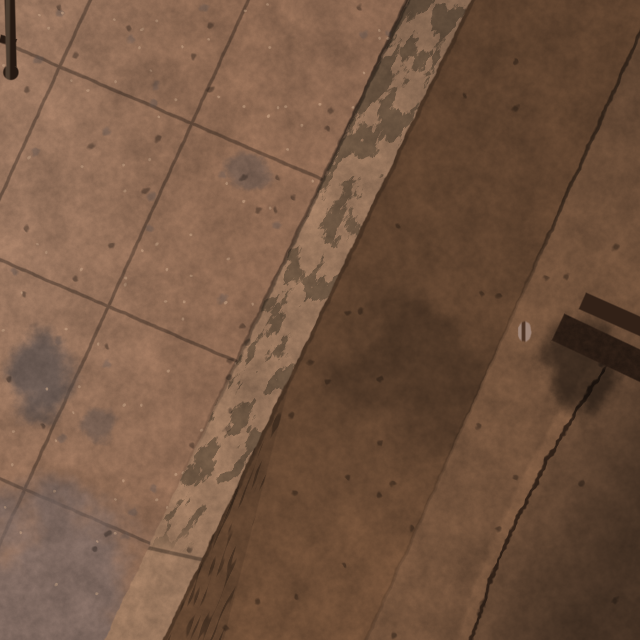
Reproduce this texture procedurally as a three.js fragment shader.

```glsl
// A worn floor seen from above: clay tiles, a chipped diagonal kerb, a dark lane and a cracked slab.
// Slanted lines divide the areas; gradient noise adds wear, and distance functions
// place the joints, stains and furniture legs.
varying vec2 vUv;

const float SOFT = 0.0016;                      // edge smoothing, in canvas units
const vec2 KERB_LEFT = vec2(0.163, 0.475);      // x at the bottom, then x gained per y
const vec2 KERB_RIGHT = vec2(0.254, 0.482);
const vec2 SLAB_EDGE = vec2(0.572, 0.451);
const vec2 SHADE_EDGE = vec2(0.349, 0.258);
const vec2 TILE_SIZE = vec2(0.247, 0.342);
const vec2 TILE_START = vec2(-0.069, 0.252);
const vec2 TILE_SLANT = vec2(0.457, 0.43);
const vec3 TILE = vec3(0.545, 0.405, 0.315);
const vec3 KERB = vec3(0.60, 0.465, 0.365);
const vec3 KERB_WORN = vec3(0.37, 0.295, 0.225);
const vec3 LANE = vec3(0.385, 0.272, 0.19);
const vec3 SLAB = vec3(0.45, 0.325, 0.235);
const vec3 GREY = vec3(0.37, 0.32, 0.30);
const vec3 DARK = vec3(0.15, 0.10, 0.07);

float hash(vec2 p) {
  p = fract(p * vec2(0.1031, 0.1137));
  p += dot(p, p.yx + 33.33);
  return fract((p.x + p.y) * p.x * 7.13);
}

float noise(vec2 p) {                           // gradient noise, about -0.7 to 0.7
  vec2 cell = floor(p), f = fract(p), w = f * f * f * (f * (f * 6.0 - 15.0) + 10.0);
  vec4 g;
  for (int i = 0; i < 4; i++) {
    vec2 corner = vec2(mod(float(i), 2.0), floor(float(i) / 2.0));
    float angle = 6.2832 * hash(cell + corner + 71.0);
    float slope = dot(vec2(cos(angle), sin(angle)), f - corner);
    if (i == 0) g.x = slope; else if (i == 1) g.y = slope;
    else if (i == 2) g.z = slope; else g.w = slope;
  }
  return mix(mix(g.x, g.y, w.x), mix(g.z, g.w, w.x), w.y);
}

float fbm(vec2 p) {
  float sum = 0.0, gain = 0.6;
  for (int i = 0; i < 5; i++) {
    sum += gain * noise(p);
    p = mat2(1.6, 1.2, -1.2, 1.6) * p + 5.3;
    gain *= 0.55;
  }
  return sum;
}

float rightOf(vec2 p, vec2 edge) { return p.x - edge.x - edge.y * p.y; }
float fill(float d) { return 1.0 - smoothstep(-SOFT, SOFT, d); }
float stroke(float d, float width) { return 1.0 - smoothstep(width * 0.4, width + SOFT, abs(d)); }

float blot(vec2 p, vec2 centre, vec2 radius, float rough) {
  return 1.0 - smoothstep(0.55, 1.15, length((p - centre) / radius) + rough);
}

float bar(vec2 p, vec2 a, vec2 b, float halfWidth) {
  vec2 axis = normalize(b - a), q = p - 0.5 * (a + b);
  vec2 d = abs(vec2(dot(q, axis), dot(q, vec2(-axis.y, axis.x))));
  d -= vec2(0.5 * length(b - a), halfWidth);
  return length(max(d, 0.0)) + min(max(d.x, d.y), 0.0);
}

float flecks(vec2 p, float scale, float density) {
  vec2 cell = floor(p * scale), f = fract(p * scale);
  float pick = hash(cell + 19.0);
  vec2 centre = 0.3 + 0.4 * vec2(hash(cell + 3.7), hash(cell + 8.1));
  return step(1.0 - density, pick) * (1.0 - smoothstep(0.08, 0.25, length(f - centre)));
}

void main() {
  vec2 p = vUv;
  float broad = fbm(p * 6.0), mottle = fbm(p * 19.0 + 4.0), grain = fbm(p * 85.0);
  float wobble = 0.003 * noise(p * 40.0) + 0.0015 * noise(p * 130.0);

  // Tiles, joints and stains
  vec3 col = TILE + 0.05 * (1.0 - smoothstep(0.0, 0.4, p.x)) * smoothstep(0.1, 0.5, p.y);
  vec2 grid = p + vec2(-TILE_SLANT.x * p.y, TILE_SLANT.y * p.x) - TILE_START + wobble * 0.5;
  vec2 joint = abs(mod(grid + 0.5 * TILE_SIZE, TILE_SIZE) - 0.5 * TILE_SIZE);
  col *= 1.0 - 0.30 * max(stroke(joint.x, 0.0028), stroke(joint.y, 0.0028));
  col = mix(col, vec3(0.47, 0.405, 0.385), 0.75 * blot(p, vec2(0.04, 0.05), vec2(0.24, 0.19), broad));
  col = mix(col, GREY, 0.85 * blot(p, vec2(0.063, 0.414), vec2(0.055, 0.073), mottle * 0.5));
  col = mix(col, GREY, 0.50 * blot(p, vec2(0.150, 0.336), vec2(0.032, 0.029), mottle));
  col = mix(col, GREY, 0.50 * blot(p, vec2(0.384, 0.733), vec2(0.043, 0.034), mottle));
  col = mix(col, GREY, 0.45 * flecks(p + wobble * 2.0, 27.0, 0.08));
  col = mix(col, vec3(0.73, 0.60, 0.49), 0.6 * flecks(p + wobble, 75.0, 0.03));

  // Kerb: flaking along its length, cleaner below its joint
  float left = rightOf(p, KERB_LEFT) + wobble, right = rightOf(p, KERB_RIGHT) + wobble;
  float across = left / (left - right);
  float flake = fbm(vec2(left * 30.0, p.y * 17.0) + 2.0) + 0.4 * mottle;
  flake += 0.24 * smoothstep(0.6, 0.9, p.y) * (0.75 - across) - 0.12 * abs(across - 0.45);
  float worn = smoothstep(0.03, 0.13, flake) * smoothstep(0.12, 0.2, p.y);
  vec3 kerb = mix(KERB, KERB_WORN, 0.8 * worn) * (1.0 - 0.12 * smoothstep(0.7, 1.0, p.y));
  kerb *= 1.0 - 0.3 * stroke(p.y - 0.195 + 0.22 * p.x, 0.003);
  col = mix(col, kerb, fill(-left));
  col *= 1.0 - 0.38 * stroke(left, 0.004) * smoothstep(0.15, 0.6, p.y);

  // Lane, with the scratched shade beside the kerb
  vec3 lane = LANE * (1.0 + 0.13 * (1.0 - smoothstep(0.0, 0.45, p.y)) - 0.05 * p.y);
  lane *= 1.0 - 0.18 * blot(p, vec2(0.66, 0.42), vec2(0.16, 0.12), broad);
  float shade = fill(rightOf(p, SHADE_EDGE)) * (1.0 - smoothstep(0.36, 0.44, p.y));
  float scratch = smoothstep(0.15, 0.4, noise(vec2((p.x - 0.4 * p.y) * 150.0, p.y * 22.0)));
  lane *= 1.0 - shade * (0.10 + 0.25 * scratch);
  col = mix(col, lane, fill(-right));
  col *= 1.0 - 0.22 * stroke(right - 0.003, 0.004);

  // Slab, its edge and the branching crack
  float slabSide = rightOf(p, SLAB_EDGE) + wobble;
  float gloom = smoothstep(0.05, 0.36, slabSide) * (1.0 - smoothstep(0.25, 0.65, p.y));
  vec3 slab = SLAB * (1.0 - 0.40 * gloom - 0.16 * smoothstep(0.5, 0.9, p.y));
  col = mix(col, slab, fill(-slabSide));
  col *= 1.0 - stroke(slabSide, 0.003) * mix(0.12, 0.45, smoothstep(0.5, 0.7, p.y));
  float crack = p.x - 0.736 - 0.49 * p.y + 0.45 * p.y * (0.427 - p.y) + 2.2 * wobble;
  float cracked = 1.0 - smoothstep(0.42, 0.435, p.y);
  col *= 1.0 + 0.15 * cracked * stroke(crack + 0.012, 0.015);
  col = mix(col, DARK, 0.85 * cracked * stroke(crack, 0.0032 + 0.002 * noise(p * 25.0)));

  // Wear shared by every surface
  col *= 1.0 + 0.13 * broad + 0.19 * mottle + 0.13 * grain;
  col *= 1.0 - 0.3 * flecks(p + wobble * 2.0, 38.0, 0.05);

  // Furniture legs, their shadow and a small pale scrap
  col *= 1.0 - 0.42 * blot(p, vec2(0.91, 0.43), vec2(0.065, 0.09), mottle * 0.4);
  float lower = bar(p, vec2(0.872, 0.489), vec2(1.05, 0.405), 0.023);
  float upper = bar(p, vec2(0.910, 0.530), vec2(1.05, 0.468), 0.014);
  col = mix(col, DARK * 1.3, fill(upper));
  col = mix(col, DARK * (1.1 + 0.4 * grain), fill(lower));
  float scrap = length((p - vec2(0.819, 0.482)) / vec2(0.012, 0.020)) + mottle * 0.5;
  col = mix(col, mix(vec3(0.62, 0.52, 0.47), DARK * 2.0, stroke(p.x - 0.818, 0.003)), fill((scrap - 1.0) * 0.015));
  float leg = bar(p, vec2(0.014, 1.05), vec2(0.018, 0.895), 0.008);
  leg = min(leg, min(length(p - vec2(0.017, 0.887)) - 0.012, bar(p, vec2(0.0, 0.940), vec2(0.025, 0.933), 0.006)));
  vec3 metal = mix(DARK, vec3(0.30, 0.24, 0.19), stroke(p.x - 0.012, 0.004));
  col = mix(col, metal, fill(leg));

  gl_FragColor = vec4(clamp(col, 0.0, 1.0), 1.0);
}
```
